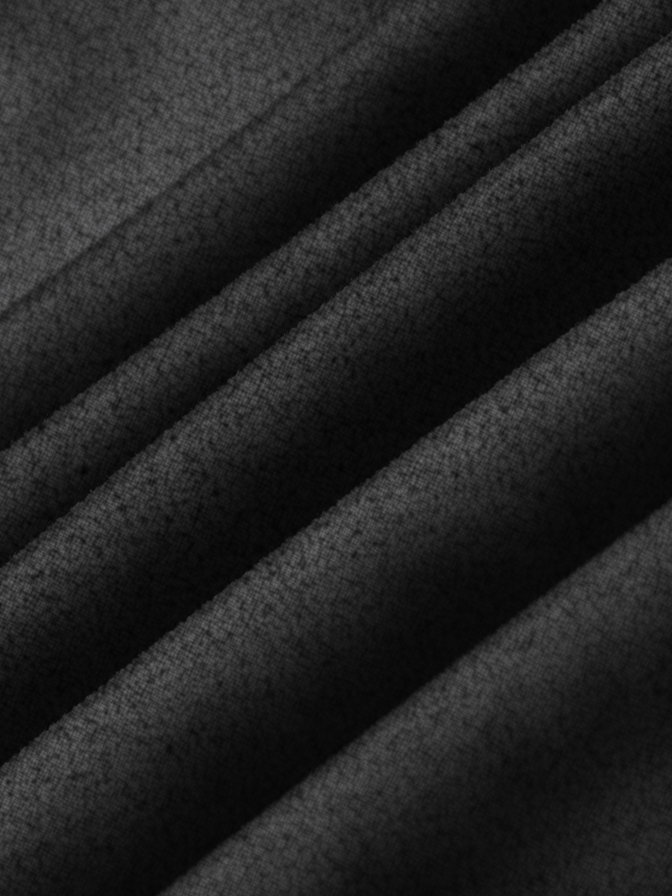
This texture is drawn by a WebGL 1 fragment shader. Its source:

```glsl
precision highp float;
uniform vec2 u_resolution;

// Fold crests: y = x-polynomial (offset, slope, bend), w = lit width
const vec4 FOLD_1 = vec4(0.868, 0.72, 0.12, 0.125);
const vec4 FOLD_2 = vec4(0.660, 0.72, 0.03, 0.098);
const vec4 FOLD_3 = vec4(0.488, 0.83, -0.03, 0.130);
const vec4 FOLD_4 = vec4(0.191, 0.81, -0.05, 0.180);
const vec4 FOLD_5 = vec4(-0.190, 0.82, -0.04, 0.200);

const float SHADOW = 0.036;
const float BACK_TONE = 0.265;
const float RIM_DEPTH = 0.035;      // rise from the crest to the brightest band
const float FUZZ_SIZE = 0.0035;
const float HAIR_REACH = 0.011;
const float THREAD_CONTRAST = 0.75;
const float MOTTLE_CONTRAST = 0.38;
const vec2 THREAD_SCALE = vec2(210.0, 62.0);
const vec3 TINT = vec3(1.0, 0.992, 1.008);

vec2 hash2(vec2 p) {
  vec2 q = vec2(dot(p, vec2(127.1, 311.7)), dot(p, vec2(269.5, 183.3)));
  return fract(sin(q) * 43758.55);
}

// Distance to the nearest scattered point
float cellNoise(vec2 p) {
  vec2 cell = floor(p);
  vec2 local = fract(p);
  float nearest = 4.0;
  for (int j = -1; j <= 1; j++) {
    for (int i = -1; i <= 1; i++) {
      vec2 offset = vec2(float(i), float(j));
      vec2 toPoint = offset + hash2(cell + offset) - local;
      nearest = min(nearest, dot(toPoint, toPoint));
    }
  }
  return sqrt(nearest);
}

// Slow irregular variation in about -1..1
float softWaves(vec2 p) {
  float sum = 0.0;
  float weight = 0.5;
  for (int i = 0; i < 4; i++) {
    p = mat2(0.8, 0.6, -0.6, 0.8) * p * 1.7 + 1.3;
    sum += weight * sin(p.x + 1.4 * sin(p.y)) * cos(0.7 * p.y);
    weight *= 0.72;
  }
  return sum;
}

vec2 turn(vec2 p, float angle) {
  float c = cos(angle);
  float s = sin(angle);
  return vec2(c * p.x + s * p.y, c * p.y - s * p.x);
}

// Rounded cloth roll lit from above, laid over the tone behind it
float layFold(float behind, vec2 p, vec4 fold, float peak, float blur,
              float fuzz, float hair) {
  float crest = fold.x + p.x * (fold.y + fold.z * p.x);
  float depth = crest - p.y + FUZZ_SIZE * fuzz;
  float width = fold.w * (1.0 - 0.2 * p.x) * (1.0 + 0.12 * softWaves(p * 5.0 + fold.x * 9.0));
  float fall = max(depth, 0.0) / width;
  float light = exp(-pow(fall, 2.1)) * mix(0.58, 1.0, smoothstep(0.0, RIM_DEPTH, depth));
  float tone = SHADOW + (peak - SHADOW) * light;
  float halo = smoothstep(-HAIR_REACH, 0.0, depth);
  behind += 0.10 * hair * halo * halo;
  return mix(behind, tone, smoothstep(-blur, blur, depth));
}

// Blurred cloth behind the folds
float backdrop(vec2 p) {
  float tone = BACK_TONE - 0.10 * smoothstep(0.25, 0.62, p.x);
  vec2 dent = turn(p - vec2(0.10, 1.17), 0.95);
  tone -= 0.07 * exp(-dot(dent * vec2(5.0, 17.0), dent * vec2(5.0, 17.0)));
  tone -= 0.09 * smoothstep(0.16, 0.0, distance(p, vec2(0.03, 1.333)));
  return tone + 0.02 * softWaves(p * 6.0);
}

void main() {
  vec2 p = gl_FragCoord.xy / u_resolution.x;

  // Loose fibres along the crests
  float fuzz = 0.9 - 2.0 * cellNoise(p * 105.0);
  vec2 bent = p + 0.004 * vec2(sin(p.y * 190.0), sin(p.x * 170.0));
  float hair = smoothstep(0.28, 0.05, cellNoise(turn(bent, 0.35) * vec2(190.0, 45.0)));

  // Fold stack from back to front
  float tone = backdrop(p);
  tone = layFold(tone, p, FOLD_1, 0.235, 0.0060, fuzz * 0.6, hair * 0.3);
  tone = layFold(tone, p, FOLD_2, 0.245, 0.0035, fuzz, hair * 0.7);
  tone = layFold(tone, p, FOLD_3, 0.240, 0.0025, fuzz, hair);
  tone = layFold(tone, p, FOLD_4, 0.265, 0.0035, fuzz, hair * 0.6);
  tone = layFold(tone, p, FOLD_5, 0.245, 0.0065, fuzz * 0.6, hair * 0.2);

  // Cloth lifting back into the light at the lower right
  vec2 lift = turn(p - vec2(0.98, 0.08), 0.67) * vec2(3.5, 7.5);
  tone += 0.10 * exp(-dot(lift, lift));

  // Crossed threads, sharpest across the middle, over heathered patches
  float across = p.y - 0.78 * p.x;
  float focus = mix(0.5, 1.0, exp(-pow((across - 0.4) / 0.42, 2.0)));
  float warp = 0.46 - cellNoise(turn(p, -0.42) * THREAD_SCALE);
  float weft = 0.46 - cellNoise(turn(p, 1.10) * THREAD_SCALE + 31.0);
  float mottle = 0.45 - cellNoise(turn(p, 0.3) * vec2(72.0, 48.0) + 7.0);
  mottle += 0.28 * softWaves(p * 26.0);
  float grain = 1.0 + THREAD_CONTRAST * focus * (warp + weft) + MOTTLE_CONTRAST * mottle;

  gl_FragColor = vec4(clamp(tone * grain, 0.0, 1.0) * TINT, 1.0);
}
```
